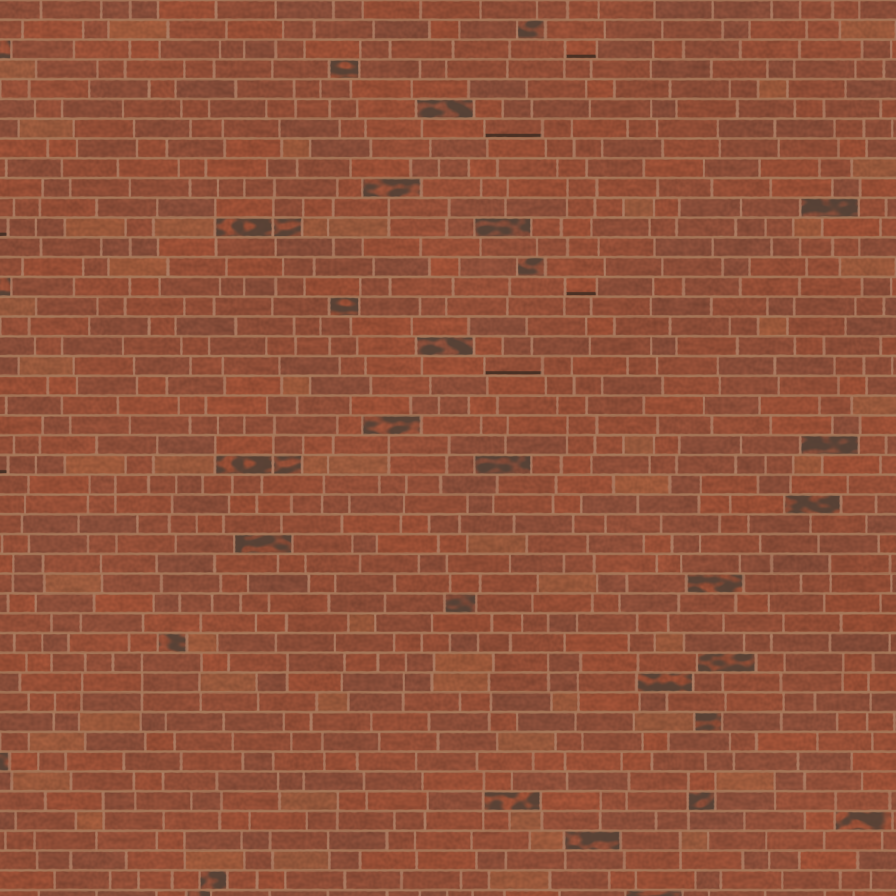
Reproduce this texture procedurally as a Shadertoy shader.

```glsl
// Weathered red brick wall: thin irregular courses, pale mortar, a few burnt bricks

float hash(vec2 p) {
    vec3 q = fract(p.xyx * vec3(0.1031, 0.1030, 0.0973));
    q += dot(q, q.yzx + 33.33);
    return fract((q.x + q.y) * q.z);
}

// Gradient noise, roughly -0.7 to 0.7
float corner(vec2 cell, vec2 offset) {
    float angle = 6.2832 * hash(cell);
    return dot(vec2(cos(angle), sin(angle)), offset);
}

float noise(vec2 p) {
    vec2 i = floor(p), f = fract(p);
    vec2 s = f * f * f * (f * (f * 6.0 - 15.0) + 10.0);
    vec2 e = vec2(1.0, 0.0);
    return mix(mix(corner(i, f), corner(i + e.xy, f - e.xy), s.x),
               mix(corner(i + e.yx, f - e.yx), corner(i + 1.0, f - 1.0), s.x), s.y);
}

// Start and length of the brick at u, in half bricks.
// Each group of five halves holds two stretchers and a header in random order.
vec2 brickSpan(float u, float course) {
    float group = floor(u / 5.0), t = u - 5.0 * group;
    float header = 2.0 * floor(3.0 * hash(vec2(group + 17.0, course)));
    float start = 2.0 * floor(t / 2.0), size = 2.0;
    if (t >= header + 1.0) {
        start = header + 1.0 + 2.0 * floor((t - header - 1.0) / 2.0);
    } else if (t >= header) {
        start = header;
        size = 1.0;
    }
    // Some stretchers are cut in two
    if (size > 1.5 && hash(vec2(group * 5.0 + start, course + 71.0)) > 0.92) {
        start += step(1.0, t - start);
        size = 1.0;
    }
    return vec2(group * 5.0 + start, size);
}

void mainImage(out vec4 fragColor, in vec2 fragCoord) {
    vec2 p = fragCoord / iResolution.y;
    float aa = 45.3 / iResolution.y;

    // Courses count down from the top; the first twelve occur twice
    float v = (1.0 - p.y) * 45.3;
    float row = floor(v);
    float course = row < 24.0 ? mod(row, 12.0) : row;

    // Random shift per course and uneven brick lengths
    float u = p.x * 30.7 + 5.0 * hash(vec2(course, 5.0)) + 10.0;
    u += 0.25 * noise(vec2(u * 0.7, course * 7.3));
    vec2 span = brickSpan(u, course);
    vec2 id = vec2(span.x, course);
    vec2 local = vec2(u - span.x, fract(v));
    vec2 grain = vec2(u, course * 3.7 + local.y);

    // Fired clay: tone per brick, streaks, fine grain and broad staining
    vec3 clay = mix(vec3(0.52, 0.295, 0.22), vec3(0.60, 0.305, 0.205), hash(id + 3.0));
    clay = mix(clay, vec3(0.62, 0.37, 0.24), 0.6 * step(0.93, hash(id + 41.0)));
    clay *= 1.0 + 0.10 * noise(grain * vec2(1.6, 3.0)) + 0.10 * noise(grain * vec2(7.0, 5.0));
    clay *= 1.0 + 0.07 * noise(p * 5.0 + 9.0);

    // Burnt patches and open slits along the lower edge of rare bricks
    float burnt = step(0.975, hash(id + 23.0));
    burnt *= smoothstep(-0.35, 0.15, noise(grain * vec2(1.8, 2.2) + 4.0));
    clay = mix(clay, vec3(0.31, 0.25, 0.21), 0.85 * burnt);
    float slit = step(0.993, hash(id + 57.0));
    slit *= 1.0 - smoothstep(0.04, 0.08 + aa, abs(local.y - 0.85));
    clay = mix(clay, vec3(0.24, 0.17, 0.13), 0.85 * slit);

    // Mortar joints with slightly ragged edges
    float bed = min(local.y, 1.0 - local.y);
    float head = 1.475 * min(local.x, span.y - local.x);
    float ragged = 0.025 * noise(grain * vec2(5.0, 6.0));
    float bedMask = 1.0 - smoothstep(0.02, 0.06 + aa, bed + ragged);
    float headMask = 1.0 - smoothstep(0.02, 0.06 + aa, head + ragged);
    float wear = 0.9 + 0.25 * noise(grain * vec2(0.6, 1.0) + 31.0);

    vec3 color = mix(clay, vec3(0.67, 0.48, 0.38), headMask * wear);
    color = mix(color, vec3(0.65, 0.47, 0.35), bedMask * wear);
    fragColor = vec4(color, 1.0);
}
```
